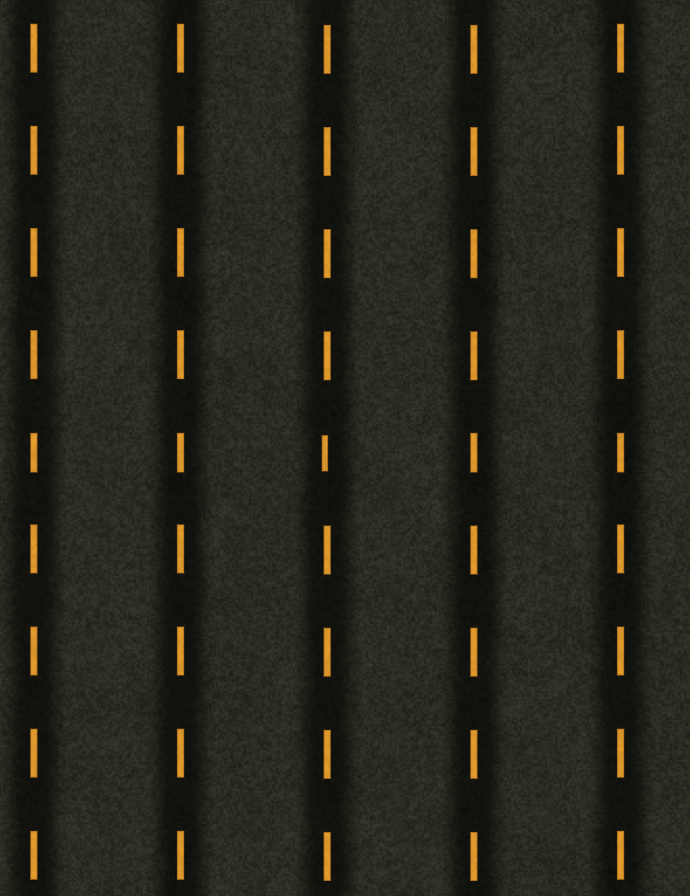
A WebGL 1 fragment shader for this pattern:

```glsl
precision highp float;
// Dark asphalt with five dashed amber lane lines, each in a soft black band.
// Columns repeat by rounding, rows are mirrored about a shorter middle row,
// and layered value noise supplies the grain. Lengths are canvas heights.

uniform vec2 u_resolution;

const vec3 ASPHALT = vec3(0.170, 0.168, 0.132);
const vec3 BAND = vec3(0.068, 0.068, 0.052);
const vec3 PAINT = vec3(0.865, 0.595, 0.175);
const vec3 PAINT_RIM = vec3(0.68, 0.43, 0.11);

const float COLUMN_FIRST = 0.0378;
const float COLUMN_PITCH = 0.1637;
const float BAND_CORE = 0.010;
const float BAND_EDGE = 0.040;
const float BAND_WOBBLE = 0.004;

const float ROW_MIDDLE = 0.4948;
const float ROW_PITCH = 0.1140;
const float GAP_ABOVE = 0.1094;
const float GAP_BELOW = 0.1074;
const vec2 DASH_HALF = vec2(0.0040, 0.0273);
const float MIDDLE_HALF_HEIGHT = 0.0221;

// The centre dash is slightly smaller and out of line.
const float ODD_COLUMN = 2.0;
const vec2 ODD_SHIFT = vec2(-0.0026, -0.0007);
const vec2 ODD_HALF = vec2(0.0035, 0.0202);
const float COLUMN_DROP = 0.0013;

const float GRAIN_SCALE = 430.0;
const float GRAIN_AMOUNT = 0.42;
const float MOTTLE_SCALE = 24.0;
const float MOTTLE_AMOUNT = 0.10;

float hash(vec2 p) {
  vec3 q = fract(vec3(p.xyx) * 0.1031);
  q += dot(q, q.yzx + 33.33);
  return fract((q.x + q.y) * q.z);
}

float valueNoise(vec2 p) {
  vec2 cell = floor(p);
  vec2 f = fract(p);
  f = f * f * (3.0 - 2.0 * f);
  float low = mix(hash(cell), hash(cell + vec2(1.0, 0.0)), f.x);
  float high = mix(hash(cell + vec2(0.0, 1.0)), hash(cell + 1.0), f.x);
  return mix(low, high, f.y);
}

float boxDistance(vec2 p, vec2 halfSize) {
  vec2 d = abs(p) - halfSize;
  return length(max(d, 0.0)) + min(max(d.x, d.y), 0.0);
}

// Signed distance to the nearest dash in the given column.
float dashDistance(vec2 p, float column) {
  float drop = abs(column - 2.5) < 1.0 ? COLUMN_DROP : 0.0;
  float y = p.y - ROW_MIDDLE;
  float side = y < 0.0 ? -1.0 : 1.0;
  float gap = y < 0.0 ? GAP_BELOW : GAP_ABOVE;
  float x = p.x - COLUMN_FIRST - column * COLUMN_PITCH;

  // Middle row
  if (abs(y) < 0.5 * gap) {
    if (column == ODD_COLUMN) return boxDistance(vec2(x, y) - ODD_SHIFT, ODD_HALF);
    return boxDistance(vec2(x, y), vec2(DASH_HALF.x, MIDDLE_HALF_HEIGHT));
  }

  // Regular rows above and below it
  float row = max(0.0, floor((abs(y) - gap) / ROW_PITCH + 0.5));
  float center = side * (gap + row * ROW_PITCH) - drop;
  return boxDistance(vec2(x, y - center), DASH_HALF);
}

// Brightness factor of the stone texture.
float asphaltGrain(vec2 p) {
  float fine = valueNoise(p * GRAIN_SCALE) - 0.5;
  float coarse = valueNoise(p * GRAIN_SCALE * 0.45 + 17.0) - 0.5;
  float mottle = valueNoise(p * MOTTLE_SCALE) - 0.5;
  return 1.0 + GRAIN_AMOUNT * (fine + 0.5 * coarse) + MOTTLE_AMOUNT * mottle;
}

void main() {
  vec2 p = gl_FragCoord.xy / u_resolution.y;
  float pixel = 1.0 / u_resolution.y;
  float column = floor((p.x - COLUMN_FIRST) / COLUMN_PITCH + 0.5);
  float offset = abs(p.x - COLUMN_FIRST - column * COLUMN_PITCH);

  // Road surface with soft dark bands
  float wobble = BAND_WOBBLE * (valueNoise(p * vec2(60.0, 30.0)) - 0.5);
  float open = smoothstep(BAND_CORE, BAND_EDGE, offset + wobble);
  vec3 color = mix(BAND, ASPHALT, open) * asphaltGrain(p);

  // Painted dashes with a darker rim
  float d = dashDistance(p, column);
  float wear = 0.96 + 0.08 * valueNoise(p * 250.0);
  vec3 paint = mix(PAINT, PAINT_RIM, smoothstep(-0.0018, 0.0, d)) * wear;
  float cover = 1.0 - smoothstep(-0.75 * pixel, 0.75 * pixel, d);
  gl_FragColor = vec4(mix(color, paint, cover), 1.0);
}
```
